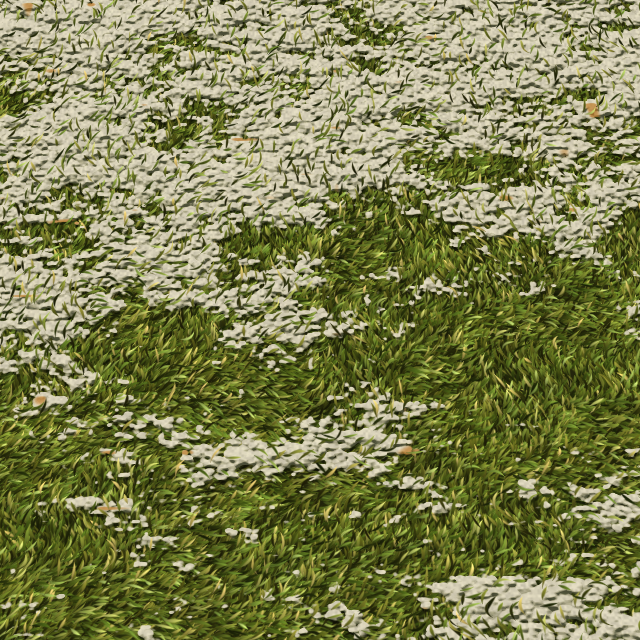
Write a Shadertoy shader that draws this texture.

```glsl
// Sunlit turf under patchy melting snow, seen at a shallow angle.
// Layers of scattered curved blades form the grass; a stretched noise
// height field with round clumps, lit from above, forms the snow.

vec2 hash2(vec2 p) {
    vec3 q = fract(p.xyx * vec3(0.1031, 0.1030, 0.0973));
    q += dot(q, q.yzx + 33.33);
    return fract((q.xx + q.yz) * q.zy);
}

float noise(vec2 p) {
    vec2 i = floor(p), f = fract(p);
    f = f * f * (3.0 - 2.0 * f);
    float low = mix(hash2(i).x, hash2(i + vec2(1, 0)).x, f.x);
    float high = mix(hash2(i + vec2(0, 1)).x, hash2(i + vec2(1, 1)).x, f.x);
    return mix(low, high, f.y);
}

// Rounded bumps: one where a clump is centred, falling to zero between clumps
float clumps(vec2 p) {
    vec2 cell = floor(p);
    float nearest = 1.0;
    for (int y = -1; y <= 1; y++)
    for (int x = -1; x <= 1; x++) {
        vec2 id = cell + vec2(x, y);
        vec2 away = id + hash2(id + 71.0) - p;
        nearest = min(nearest, dot(away, away));
    }
    return 1.0 - nearest;
}

// Positive where snow lies; larger far away and in the near right corner
float snowHeight(vec2 p) {
    float h = 0.52 * noise(p * vec2(5, 13) + 3.0)
            + 0.36 * noise(p * vec2(13, 36) + 17.0)
            + 0.32 * noise(p * vec2(34, 74) + 41.0)
            + 0.30 * noise(p * vec2(95, 140) + 9.0)
            + 0.22 * clumps(p * vec2(75, 105));
    float far = smoothstep(-0.15, 0.25, p.y - 0.55 - 0.22 * p.x);
    float corner = smoothstep(0.38, 0.1, p.y) * smoothstep(0.3, 0.8, p.x);
    return h - 1.05 + 0.26 * far + 0.2 * corner;
}

vec3 bladeColor(float tone, float hue) {
    vec3 c = mix(vec3(0.12, 0.13, 0.03), vec3(0.31, 0.35, 0.09), smoothstep(0.0, 0.35, tone));
    c = mix(c, vec3(0.50, 0.54, 0.20), smoothstep(0.3, 0.7, tone));
    c = mix(c, vec3(0.82, 0.79, 0.46), smoothstep(0.7, 1.0, tone));
    return c * mix(vec3(0.88, 1.04, 0.9), vec3(1.1, 0.98, 0.95), hue);
}

// Paints one layer of scattered tapered blades over the given colour
void paintBlades(inout vec3 color, vec2 p, float layer, float density, float light, float blur) {
    const float size = 0.018;
    vec2 grid = p / size + layer * vec2(7.37, 3.71);
    vec2 cell = floor(grid);
    float lean = 0.95 + 2.2 * (noise(p * vec2(7, 11) + 5.0) - 0.5);
    for (int y = -1; y <= 1; y++)
    for (int x = -1; x <= 1; x++) {
        vec2 id = cell + vec2(x, y);
        vec2 place = hash2(id + layer * 19.0);
        vec2 form = hash2(id + layer * 23.0 + 131.0);
        vec2 tint = hash2(id + layer * 29.0 + 277.0);
        if (hash2(id + layer * 31.0 + 419.0).x > density) continue;

        float angle = lean + 1.7 * (form.x - 0.5);
        vec2 along = vec2(cos(angle), sin(angle));
        vec2 offset = (grid - id - place) * size;
        vec2 q = vec2(dot(offset, along), dot(offset, vec2(-along.y, along.x)));
        q.y += (tint.y - 0.5) * 36.0 * q.x * q.x;

        float halfLength = mix(0.008, 0.017, form.y);
        float t = q.x / halfLength;
        float edge = abs(q.y) - mix(0.0016, 0.0027, place.x) * (1.0 - t * t);
        float cover = smoothstep(blur, -blur, edge) * step(abs(t), 1.1);
        vec3 blade = bladeColor(tint.x * light, form.x) * (0.95 + 0.3 * t);
        color = mix(color, blade, cover);
    }
}

void mainImage(out vec4 fragColor, in vec2 fragCoord) {
    vec2 uv = fragCoord / iResolution.y;
    float blur = 0.0006 + 0.7 / iResolution.y;

    // Features shrink slightly with distance up the canvas
    vec2 p = vec2(0.5 + (uv.x - 0.5) * (1.0 + 0.4 * uv.y), uv.y + 0.2 * uv.y * uv.y);

    // Grass, brighter towards the top layers
    vec3 color = vec3(0.15, 0.16, 0.05);
    for (int i = 0; i < 10; i++) {
        float layer = float(i);
        paintBlades(color, p, layer, 1.0, mix(0.55, 1.0, layer / 9.0), blur);
    }
    color *= 0.82 + 0.36 * noise(p * vec2(18, 40) + 29.0);

    // Snow shaded by its slope towards the sun, shadowing the grass below it
    float height = snowHeight(p);
    float sunward = snowHeight(p + vec2(-0.002, 0.005));
    color *= 1.0 - 0.45 * smoothstep(0.0, 0.15, sunward - height) * smoothstep(-0.05, 0.1, sunward);
    float lit = smoothstep(-0.19, 0.10, height - sunward + 0.12 * height);
    vec3 snow = mix(vec3(0.30, 0.31, 0.22), vec3(0.66, 0.64, 0.52), smoothstep(0.0, 0.5, lit));
    snow = mix(snow, vec3(0.87, 0.84, 0.75), smoothstep(0.4, 1.0, lit));
    snow *= 0.92 + 0.16 * noise(p * 230.0);

    // Rare fallen leaves stain the snow orange
    float leaf = smoothstep(0.93, 0.98, noise(p * vec2(15, 42) + 63.0));
    snow = mix(snow, vec3(0.75, 0.48, 0.16), 0.7 * leaf);
    color = mix(color, snow, 0.95 * smoothstep(-0.02, 0.07, height));

    // Loose blades poking through
    paintBlades(color, p, 11.0, 0.35, 0.9, blur);
    paintBlades(color, p, 12.0, 0.25, 1.0, blur);

    fragColor = vec4(clamp(color, 0.0, 1.0), 1.0);
}
```
